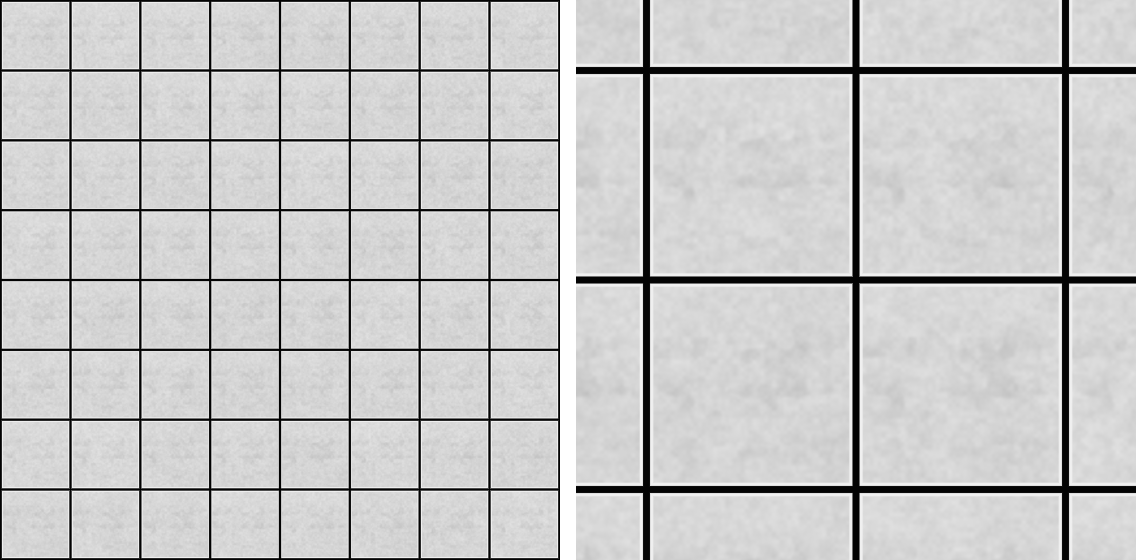
Left: the whole. Right: its middle third, enlarged.
Reproduce this pattern procedurally as a Shadertoy shader.

```glsl
float hash(vec2 p) {
    p = fract(p * vec2(0.1031, 0.1137));
    p += dot(p, p.yx + 33.33);
    return fract((p.x + p.y) * p.x * 7.31 + p.y * 5.17);
}

float noise(vec2 p) {
    vec2 i = floor(p), f = fract(p);
    f = f * f * (3.0 - 2.0 * f);
    return mix(mix(hash(i), hash(i + vec2(1, 0)), f.x),
               mix(hash(i + vec2(0, 1)), hash(i + vec2(1, 1)), f.x), f.y);
}

// Soft horizontal band centred on a height within the tile
float band(float y, float centre, float width) {
    float d = (y - centre) / width;
    return exp(-d * d);
}

// Mottled paper: q is the place inside a tile, id names the tile
float paper(vec2 q, vec2 id, vec2 uv) {
    float shade = 0.843 + 0.012 * (q.y - 0.5) - 0.008 * (q.x - 0.5);
    shade += 0.012 * (hash(id + 17.0) - 0.5);

    // Blotches shared by all tiles, strongest in three rows
    float rows = band(q.y, 0.66, 0.09) + 1.3 * band(q.y, 0.44, 0.10)
               + 0.7 * band(q.y, 0.20, 0.07);
    float blotch = noise(q * vec2(15.0, 17.0) + 40.0);
    shade -= 0.035 * rows * smoothstep(0.45, 0.85, blotch);
    shade += 0.018 * (noise(q * 28.0 + 90.0) - 0.5);

    // Drifting wear and fine grain across the whole sheet
    shade += 0.022 * (noise(uv * 45.0 + 5.0) - 0.5);
    shade += 0.038 * (noise(uv * 250.0 + 11.0) - 0.5);
    shade += 0.022 * (noise(uv * 430.0 + 70.0) - 0.5);
    return shade;
}

void mainImage(out vec4 fragColor, in vec2 fragCoord) {
    vec2 uv = fragCoord / iResolution.xy;
    float pixel = 1.0 / min(iResolution.x, iResolution.y);

    // Eight tiles each way, inset so the outer lines stay visible
    float pitch = 0.1247;
    vec2 grid = (uv - 0.5) / pitch + 4.0;
    vec2 id = floor(grid), q = fract(grid);
    vec2 toLine = min(q, 1.0 - q) * pitch;
    float d = min(toLine.x, toLine.y);

    float shade = paper(q, id, uv);

    // Pale rim beside the dark grid lines
    float rim = 1.0 - smoothstep(0.0034, 0.0046, d);
    shade = mix(shade, 0.94, rim);
    float line = 1.0 - smoothstep(-0.7 * pixel, 0.7 * pixel, d - 0.0021);
    shade = mix(shade, 0.01, line);

    fragColor = vec4(vec3(shade), 1.0);
}
```
